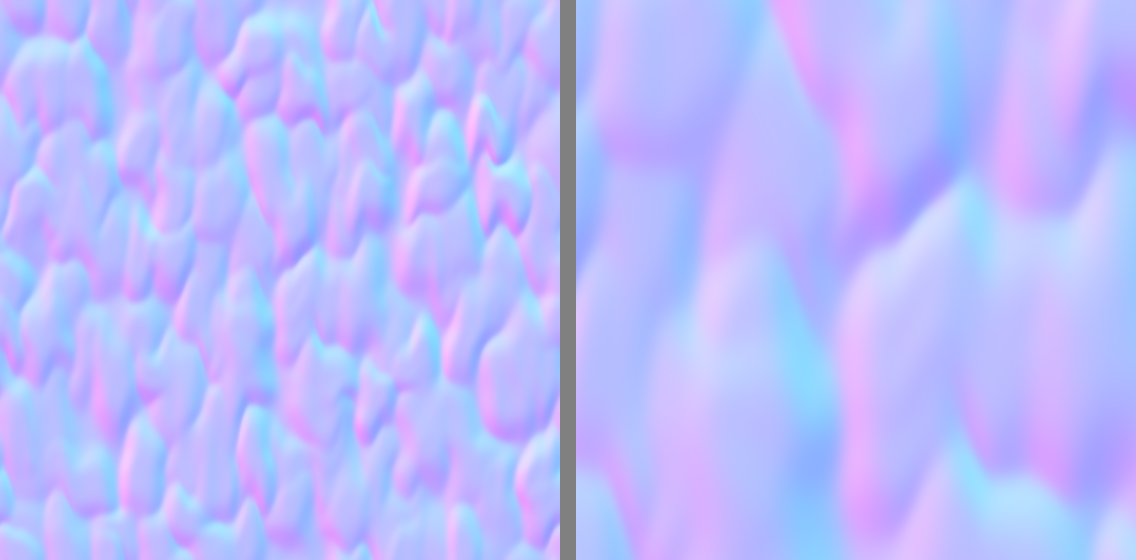
Left, the full canvas; right, a detail of the centre.
A WebGL 1 fragment shader for this texture map:

```glsl
precision highp float;
// Tileable normal map of overlapping, upright, soft-edged scales in lilac, cyan and pink.
uniform vec2 u_resolution;

vec2 hash2(vec2 p) {
  return fract(sin(vec2(dot(p, vec2(127.1, 311.7)), dot(p, vec2(269.5, 183.3)))) * 43758.5453);
}

// Value noise that wraps after a whole number of cells
float wrapNoise(vec2 uv, vec2 cells) {
  vec2 p = uv * cells;
  vec2 i = floor(p), f = p - i;
  f = f * f * f * (f * (f * 6.0 - 15.0) + 10.0);
  vec2 lo = mod(i, cells), hi = mod(i + 1.0, cells);
  float bottom = mix(hash2(lo).x, hash2(vec2(hi.x, lo.y)).x, f.x);
  float top = mix(hash2(vec2(lo.x, hi.y)).x, hash2(hi).x, f.x);
  return mix(bottom, top, f.y) - 0.5;
}

// Smooth maximum of scattered, flat-topped domes
float scaleHeight(vec2 uv) {
  const float sharpness = 8.0;
  vec2 cells = vec2(14.0, 9.0);

  // Ragged outlines: lobes along the tops, gentle waves down the sides
  vec2 warped = uv + vec2(0.022 * wrapNoise(uv, vec2(17.0, 14.0)),
                          0.060 * wrapNoise(uv, vec2(29.0, 8.0)));
  vec2 base = floor(warped * cells);
  float sum = 1.0;
  for (int y = -2; y <= 2; y++) {
    for (int x = -2; x <= 2; x++) {
      vec2 cell = base + vec2(float(x), float(y));
      vec2 id = mod(cell, cells);
      vec2 jitter = hash2(id + 3.7);
      vec2 shape = hash2(id + 41.3);
      vec2 q = warped - (cell + jitter) / cells;
      q.x -= q.y * (0.26 * hash2(id + 77.9).x - 0.09);
      q /= vec2(mix(0.032, 0.054, shape.x), mix(0.058, 0.096, shape.y));
      q *= q;
      float dome = mix(0.5, 1.0, hash2(id + 19.1).y) * exp(-dot(q, q) - q.x * q.y);
      sum += exp(sharpness * dome) - 1.0;
    }
  }

  // Faint vertical streaks over the scales
  return log(sum) / sharpness + 0.16 * wrapNoise(uv, vec2(33.0, 11.0));
}

void main() {
  vec2 uv = gl_FragCoord.xy / u_resolution;
  vec2 e = vec2(0.007, 0.0);
  vec2 slope = vec2(scaleHeight(uv + e.xy) - scaleHeight(uv - e.xy),
                    scaleHeight(uv - e.yx) - scaleHeight(uv + e.yx)) / (2.0 * e.x);

  // Soft saturation keeps the steep rims from clipping
  slope *= vec2(0.021, 0.042);
  slope /= sqrt(1.0 + dot(slope, slope));

  // Left rims turn pink, right rims cyan, tops pale blue, feet violet
  vec3 color = vec3(0.735 + 0.37 * slope.x,
                    0.740 + 0.24 * slope.y - 0.05 * slope.x,
                    1.0);
  gl_FragColor = vec4(clamp(color, 0.0, 1.0), 1.0);
}
```
